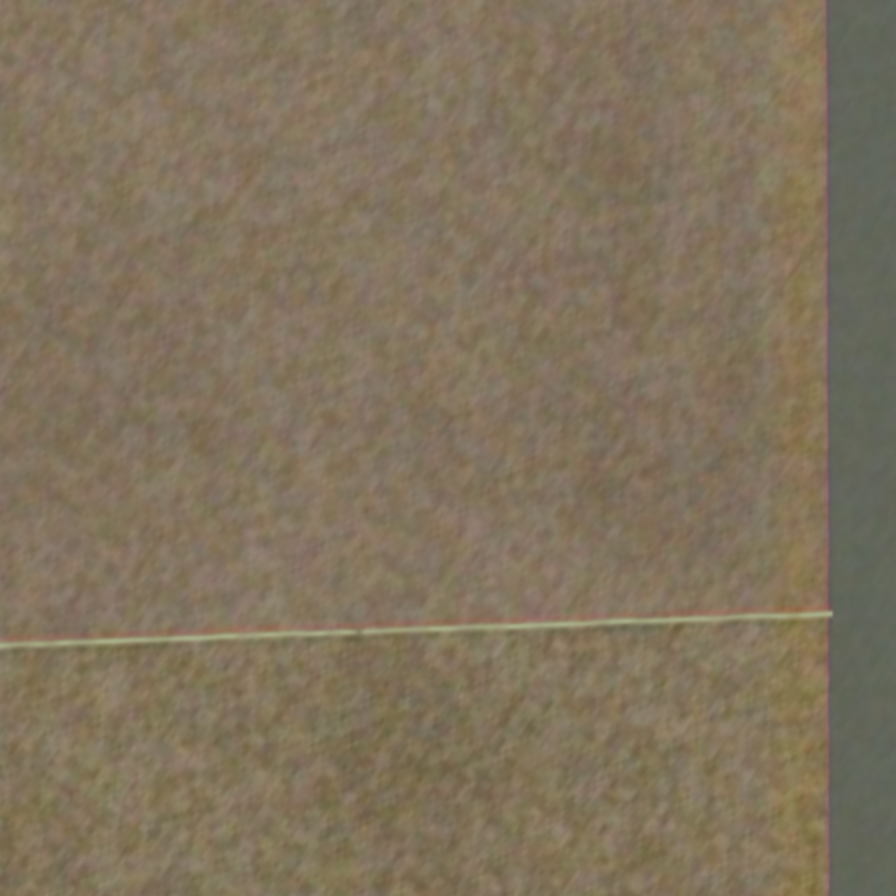
Write a WebGL 1 fragment shader that draws this texture.

```glsl
precision highp float;
uniform vec2 u_resolution;

#define WALL_COLOR vec3(0.520, 0.460, 0.380)
#define LOWER_COLOR vec3(0.512, 0.458, 0.358)
#define SIDE_COLOR vec3(0.385, 0.400, 0.352)
#define EDGE_X 0.9225
#define SEAM_Y 0.2805
#define SEAM_SLOPE 0.0375
#define GRAIN_SCALE 100.0
#define GRAIN_AMOUNT 0.11
#define CHROMA_AMOUNT 0.055

float hash(vec2 p) {
  return fract(sin(dot(p, vec2(127.1, 311.7))) * 43758.545);
}

float noise(vec2 p) {
  vec2 cell = floor(p);
  vec2 f = fract(p);
  f = f * f * (3.0 - 2.0 * f);
  float low = mix(hash(cell), hash(cell + vec2(1.0, 0.0)), f.x);
  float high = mix(hash(cell + vec2(0.0, 1.0)), hash(cell + vec2(1.0)), f.x);
  return mix(low, high, f.y) - 0.5;
}

// Soft round spot of the given radii
float spot(vec2 p, vec2 center, vec2 radii) {
  vec2 d = (p - center) / radii;
  return exp(-dot(d, d));
}

float band(float x, float center, float width) {
  float d = (x - center) / width;
  return exp(-d * d);
}

// Short fibres slanting up to the right
float grain(vec2 p) {
  vec2 q = vec2(p.x * 0.82 - p.y * 0.57, (p.x * 0.57 + p.y * 0.82) * 0.65);
  return 0.6 * noise(q * GRAIN_SCALE) + 0.4 * noise(q * GRAIN_SCALE * 2.1 + 17.0);
}

// Slow colour drift between red, green and blue
vec3 chroma(vec2 p) {
  vec2 q = p * GRAIN_SCALE * 0.6;
  float redGreen = noise(q + 31.0);
  float yellowBlue = noise(q * 0.9 + 73.0);
  return vec3(redGreen * 0.6, -redGreen * 0.4, yellowBlue * 1.2);
}

void main() {
  vec2 p = gl_FragCoord.xy / u_resolution;
  float wobble = 0.0012 * noise(vec2(p.y * 45.0, 3.0));
  float edge = p.x - (EDGE_X + 0.003 * (1.0 - p.y) + wobble);
  float seam = p.y - (SEAM_Y + SEAM_SLOPE * p.x + 0.0015 * noise(vec2(p.x * 40.0, 9.0)));
  float below = 1.0 - smoothstep(-0.006, 0.006, seam);
  float side = smoothstep(-0.0025, 0.0025, edge);

  // Wall tone with faint stains and a warm strip beside the corner
  vec3 wall = mix(WALL_COLOR, LOWER_COLOR, below);
  float stain = 0.030 * spot(p, vec2(0.70, 0.80), vec2(0.06, 0.22));
  stain += 0.030 * spot(p, vec2(0.73, 0.46), vec2(0.13, 0.08));
  stain += 0.025 * spot(p, vec2(0.10, 0.56), vec2(0.17, 0.14));
  stain += 0.025 * spot(p, vec2(0.45, 0.15), vec2(0.16, 0.12));
  stain += 0.020 * spot(p, vec2(0.82, 0.60), vec2(0.03, 0.25));
  wall -= stain * vec3(1.0, 1.0, 0.9);
  wall += 0.018 * noise(p * 7.0) + 0.014 * noise(p * 17.0);
  wall += vec3(0.020, 0.004, -0.045) * band(p.x, 0.895, 0.028);
  wall += vec3(0.000, 0.012, 0.014) * band(p.x, 0.852, 0.012) * (1.0 - below);
  wall += GRAIN_AMOUNT * (1.0 + 0.35 * below) * grain(p) + CHROMA_AMOUNT * chroma(p);

  // Pale seam with a rosy fringe above and a dim line below
  float notch = 1.0 - 0.65 * band(p.x, 0.401, 0.004);
  float reach = 1.0 - smoothstep(0.002, 0.007, edge);
  float pale = band(seam, -0.0005, 0.0036) * notch * reach;
  float rosy = band(seam, 0.0065, 0.0042) * reach;
  float dim = band(seam, -0.0085, 0.0035) * reach;
  float flicker = 0.85 + 0.4 * noise(vec2(p.x * 70.0, 5.0));

  // Smooth side plane with a gentle vertical drift
  vec3 sideTone = SIDE_COLOR + vec3(0.004, 0.002, 0.010) * (p.y - 0.5);
  sideTone += 0.035 * grain(p) + 0.5 * CHROMA_AMOUNT * chroma(p);

  vec3 color = mix(wall, sideTone, side);
  color += vec3(0.020, -0.045, 0.015) * band(edge, 0.0, 0.0045);
  color += vec3(0.045, -0.025, -0.015) * rosy;
  color -= vec3(0.035, 0.020, 0.025) * dim;
  color = mix(color, vec3(0.66, 0.68, 0.53), pale * flicker);
  gl_FragColor = vec4(clamp(color, 0.0, 1.0), 1.0);
}
```
